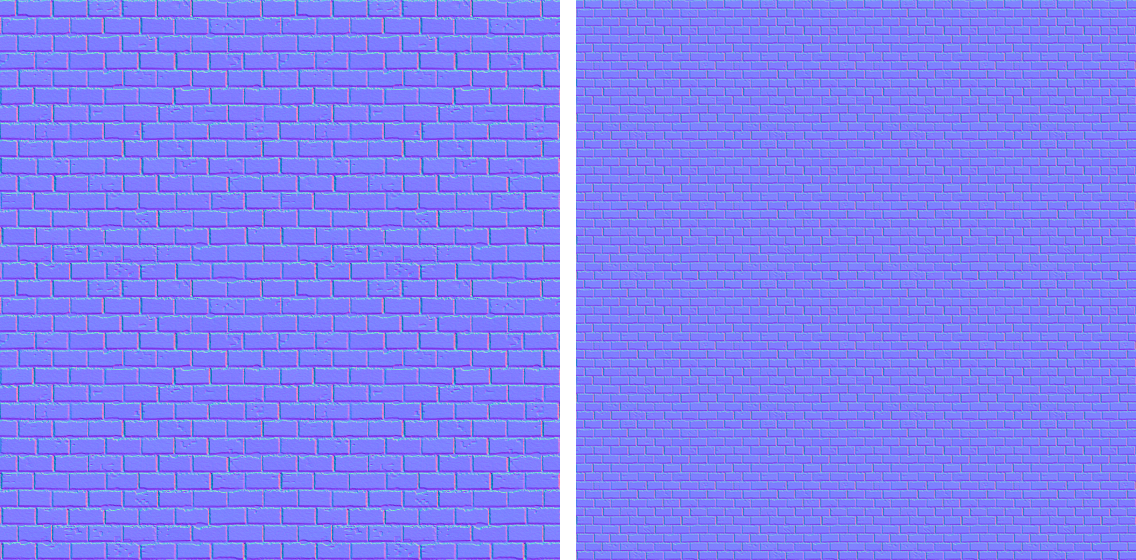
Left: one tile. Right: repeated 2 by 2.
Reproduce this texture map procedurally as a Shadertoy shader.

```glsl
float hash(vec2 cell, vec2 period) {
    return fract(sin(dot(mod(cell, period), vec2(127.1, 311.7))) * 43758.5);
}

// Value noise that wraps after a whole number of cells
float noise(vec2 p, vec2 period) {
    vec2 cell = floor(p), f = fract(p);
    f = f * f * (3.0 - 2.0 * f);
    float low = mix(hash(cell, period), hash(cell + vec2(1, 0), period), f.x);
    float high = mix(hash(cell + vec2(0, 1), period), hash(cell + vec2(1, 1), period), f.x);
    return mix(low, high, f.y);
}

// Noise over the wall: the wear repeats every 16 courses, or 8 bricks
float wallNoise(vec2 p, vec2 frequency) {
    return noise(p * frequency, 16.0 * frequency);
}

// Wall height, with one unit per course and bricks two units long
float wallHeight(vec2 p) {
    float ragged = wallNoise(p, vec2(7)) + 0.7 * wallNoise(p, vec2(15)) - 0.85;
    float roughness = wallNoise(p + 3.7, vec2(0.75, 1));
    float chip = 0.12 * smoothstep(0.8, 0.92, wallNoise(p, vec2(1.5, 2)));
    float grain = wallNoise(p, vec2(9, 13)) + 0.6 * wallNoise(p, vec2(21, 23));
    float worn = smoothstep(0.7, 0.85, wallNoise(p + 5.3, vec2(0.75, 1)));
    float pits = worn * smoothstep(0.65, 0.9, wallNoise(p, vec2(5, 7)));

    // Running bond with slightly uneven joints
    vec2 q = p;
    q.y += 0.05 * (wallNoise(p, vec2(0.5)) - 0.5);
    float course = floor(q.y);
    q.x += mod(course, 2.0) + 0.2 * (noise(vec2(p.x * 0.5, course), vec2(8, 16)) - 0.5);
    vec2 brick = vec2(floor(q.x * 0.5), course);
    vec2 local = vec2(q.x - 2.0 * brick.x, q.y - course);

    // Each end has its own bevel; the upper edge is rougher than the lower
    float side = step(1.0, local.x);
    float endBevel = mix(0.06, 0.14, hash(vec2(brick.x * 2.0 + side, course + 0.4), vec2(16)));
    float endDistance = min(local.x, 2.0 - local.x) + 0.03 * ragged;
    float topDistance = 1.0 - local.y + mix(0.05, 0.16, roughness) * ragged - chip;
    float bottomDistance = local.y + 0.05 * ragged * roughness - 0.5 * chip;
    float ends = smoothstep(0.0, endBevel, endDistance);
    float beds = smoothstep(0.0, mix(0.08, 0.15, roughness), topDistance)
               * smoothstep(0.0, 0.14, bottomDistance);

    // Some upright joints are raked out deeper than others
    float joint = hash(vec2(floor(q.x * 0.5 + 0.5), course + 0.6), vec2(8, 16));
    float raked = 0.13 * joint * joint * (1.0 - ends) * beds;

    // Bricks lean a little, and their faces are grainy and pitted
    vec2 lean = vec2(hash(brick + 0.3, vec2(8, 16)), hash(brick + 0.7, vec2(8, 16))) - 0.5;
    float tilt = dot(lean * vec2(0.05, 0.07), local - vec2(1.0, 0.5));
    return ends * beds * (0.068 + tilt - 0.03 * pits) - raked + 0.006 * grain;
}

vec3 wallNormal(vec2 p) {
    vec2 e = vec2(0.012, 0);
    vec2 rise = vec2(wallHeight(p + e.xy) - wallHeight(p - e.xy),
                     wallHeight(p + e.yx) - wallHeight(p - e.yx));
    return normalize(vec3(-rise / (2.0 * e.x), 1.0));
}

void mainImage(out vec4 fragColor, in vec2 fragCoord) {
    // Average four samples to smooth the thin joints
    vec3 normal = vec3(0);
    for (int i = 0; i < 4; i++) {
        vec2 offset = 0.5 * vec2(i % 2, i / 2) - 0.25;
        normal += 0.25 * wallNormal(32.0 * (fragCoord + offset) / iResolution.xy);
    }
    fragColor = vec4(0.5 + 0.5 * normal, 1.0);
}
```
